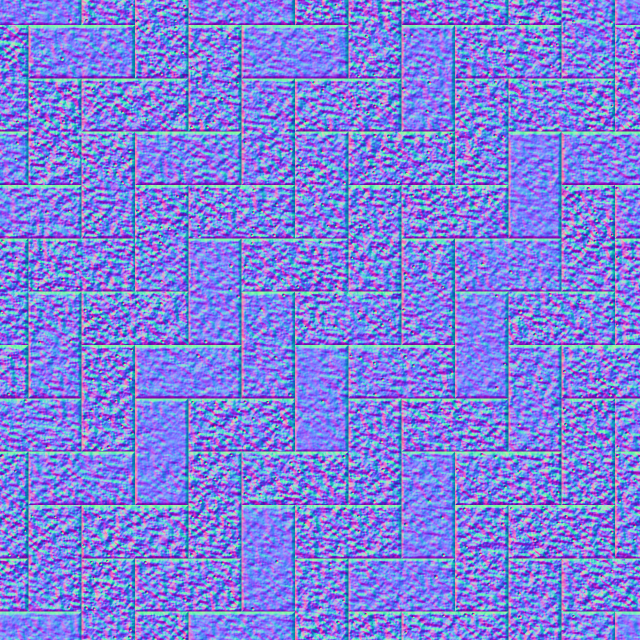
A WebGL 2 fragment shader for this texture map:

```glsl
#version 300 es
precision highp float;
// Normal map of rough, pitted paving bricks laid in a herringbone bond.

uniform vec2 u_resolution;
out vec4 fragColor;

const float CELLS = 12.0;          // brick widths across the canvas
const vec2  SHIFT = vec2(0.53);    // offset of the joint grid, in cells
const float BEVEL_WIDTH = 0.062;   // sloping rim on each side of a joint
const float BEVEL_DEPTH = 0.085;
const float EDGE_WOBBLE = 0.022;
const float GRAIN_FREQ = 14.0;     // bumps per cell
const float GRAIN_HEIGHT = 0.098;
const float PIT_FREQ = 7.0;        // possible pits per cell
const float PIT_SHARE = 0.13;      // share filled on the roughest bricks
const float PIT_DEPTH = 0.11;
const float SLOPE_STEP = 0.012;    // finite difference step, in cells
const int   AA = 2;                // samples per pixel side

struct Brick {
    vec2 local;     // position from the lower left corner
    vec2 size;
    vec2 seed;      // shifts the grain, so every brick differs
    float rough;
    float pitted;
    float rim;
};

float hash(vec2 p) {
    vec3 q = fract(p.xyx * 0.1031);
    q += dot(q, q.yzx + 33.33);
    return fract((q.x + q.y) * q.z);
}

float noise(vec2 p) {
    vec2 i = floor(p), f = fract(p);
    f = f * f * f * (f * (f * 6.0 - 15.0) + 10.0);
    float low = mix(hash(i), hash(i + vec2(1, 0)), f.x);
    float high = mix(hash(i + vec2(0, 1)), hash(i + vec2(1, 1)), f.x);
    return mix(low, high, f.y) - 0.5;
}

// Diagonal sequence of four cells: two lying halves, then two standing halves.
Brick findBrick(vec2 p) {
    vec2 cell = floor(p);
    float part = mod(cell.x + cell.y + 2.0, 4.0);
    bool lying = part < 1.5;
    vec2 along = lying ? vec2(1, 0) : vec2(0, 1);
    vec2 origin = cell - along * mod(part, 2.0);
    vec2 id = mod(origin, CELLS);

    Brick b;
    b.local = p - origin;
    b.size = vec2(1) + along;
    b.seed = floor(vec2(hash(id + 3.7), hash(id + 19.1)) * 400.0) + 20.0;
    b.rough = mix(0.48, 1.08, smoothstep(0.0, 0.55, hash(id + 41.3)));
    b.pitted = b.rough * b.rough * mix(0.25, 1.0, hash(id + 67.9));
    b.rim = mix(0.75, 1.3, hash(id + 88.2));
    return b;
}

float grain(vec2 p) {
    vec2 skewed = p + 0.12 * p.yx;
    vec2 turned = mat2(0.8, 0.6, -0.6, 0.8) * p;
    return noise(skewed * vec2(0.85, 1.1) * GRAIN_FREQ)
         + 0.75 * noise(turned * GRAIN_FREQ * 0.55)
         + 0.28 * noise(turned * GRAIN_FREQ * 1.9 + 7.3);
}

// Small round holes, each kept inside its own lattice cell.
float pits(vec2 p, float share) {
    vec2 g = p * PIT_FREQ;
    vec2 i = floor(g);
    vec2 centre = 0.3 + 0.4 * vec2(hash(i + 5.3), hash(i + 11.9));
    float radius = mix(0.18, 0.3, hash(i + 23.5));
    float present = step(hash(i + 31.7), share);
    return present * (1.0 - smoothstep(0.0, radius, distance(fract(g), centre)));
}

float surfaceHeight(vec2 q, Brick b) {
    vec2 p = q + b.seed;
    vec2 edge = min(q, b.size - q);
    float d = min(edge.x, edge.y) + EDGE_WOBBLE * noise(p * 9.0);
    float slope = clamp(1.0 - d / BEVEL_WIDTH, 0.0, 1.4);
    float patchiness = 1.0 + 0.5 * noise(p * 1.7);
    return GRAIN_HEIGHT * b.rough * patchiness * grain(p)
         - PIT_DEPTH * pits(p, PIT_SHARE * b.pitted)
         - BEVEL_DEPTH * b.rim * slope * slope;
}

// Red rises with the slope to the right, green falls with the slope upward.
vec3 normalColour(vec2 p) {
    Brick b = findBrick(p);
    vec2 dx = vec2(SLOPE_STEP, 0.0);
    float here = surfaceHeight(b.local, b);
    float right = surfaceHeight(b.local + dx, b);
    float above = surfaceHeight(b.local + dx.yx, b);
    vec2 slope = vec2(right - here, above - here) / SLOPE_STEP;
    return 0.5 + 0.5 * normalize(vec3(slope.x, -slope.y, 1.0));
}

void main() {
    vec3 total = vec3(0);
    for (int y = 0; y < AA; y++)
        for (int x = 0; x < AA; x++) {
            vec2 offset = (vec2(x, y) + 0.5) / float(AA) - 0.5;
            vec2 uv = (gl_FragCoord.xy + offset) / u_resolution;
            total += normalColour(uv * CELLS - SHIFT);
        }
    fragColor = vec4(total / float(AA * AA), 1.0);
}
```
